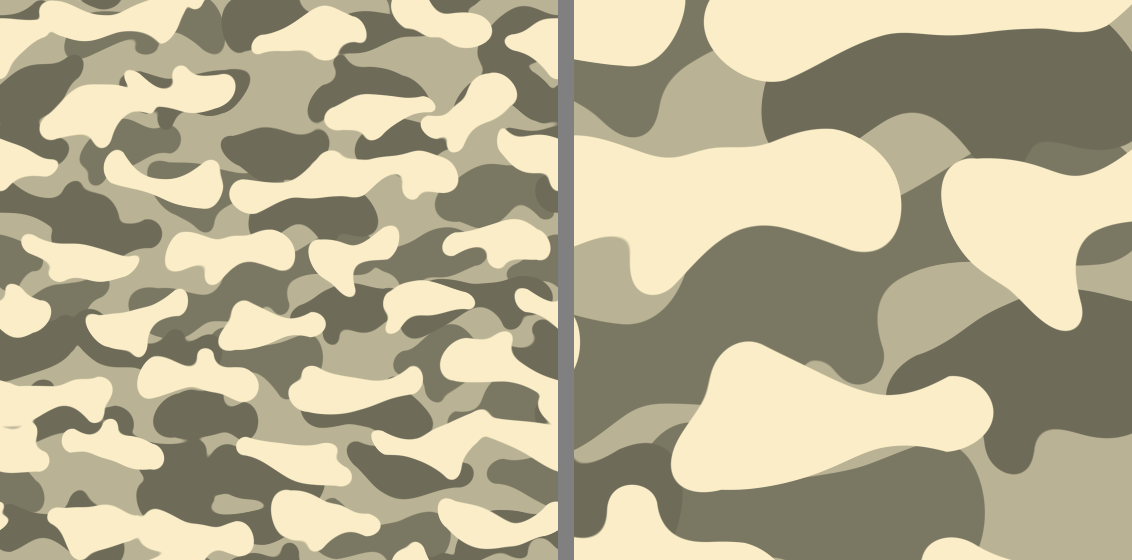
Left: the whole. Right: its middle third, enlarged.
Reproduce this pattern procedurally as a WebGL 1 fragment shader.

```glsl
precision highp float;
uniform vec2 u_resolution;

float hash(vec2 p) {
  return fract(sin(dot(p, vec2(127.1, 311.7))) * 43758.5453);
}

vec2 wrapCell(vec2 cell, vec2 period) {
  return floor(mod(cell + 0.5, period));
}

// Value noise that repeats after a whole number of cells
float wrapNoise(vec2 p, vec2 period, float seed) {
  p *= period;
  vec2 i = floor(p), f = fract(p);
  f = f * f * f * (f * (f * 6.0 - 15.0) + 10.0);
  float a = hash(wrapCell(i, period) + seed);
  float b = hash(wrapCell(i + vec2(1.0, 0.0), period) + seed);
  float c = hash(wrapCell(i + vec2(0.0, 1.0), period) + seed);
  float d = hash(wrapCell(i + 1.0, period) + seed);
  return mix(mix(a, b, f.x), mix(c, d, f.x), f.y) * 2.0 - 1.0;
}

float smoothMin(float a, float b, float k) {
  float h = max(k - abs(a - b), 0.0) / k;
  return min(a, b) - h * h * k * 0.25;
}

float capsule(vec2 p, vec2 a, vec2 b, float radius) {
  vec2 ab = b - a;
  float h = clamp(dot(p - a, ab) / dot(ab, ab), 0.0, 1.0);
  return length(p - a - ab * h) - radius;
}

// Bent, lobed body with one side arm
float blob(vec2 p, vec2 id, float radius) {
  float tilt = (hash(id + 1.3) - 0.5) * 0.8;
  p = mat2(cos(tilt), -sin(tilt), sin(tilt), cos(tilt)) * p;
  p.y += (hash(id + 2.7) - 0.5) * 5.0 * p.x * p.x;

  float halfLength = mix(0.06, 0.1, hash(id + 3.1));
  float along = clamp(p.x / halfLength, -1.0, 1.0);
  float swell = 1.0 + 0.35 * sin(along * 2.8 + 6.28 * hash(id + 4.9));
  float body = length(p - vec2(along * halfLength, 0.0)) - radius * swell;

  float side = hash(id + 5.3) < 0.5 ? -1.0 : 1.0;
  vec2 root = vec2((hash(id + 6.1) - 0.5) * 1.3 * halfLength, 0.0);
  vec2 tip = root + vec2((hash(id + 7.7) - 0.5) * 0.08, side * (radius + 0.018));
  return smoothMin(body, capsule(p, root, tip, 0.015), 0.03);
}

// Distances to two families of blobs on a staggered, jittered grid
vec2 blobLayer(vec2 p, vec2 cells, float radius, float firstShare, float seed) {
  p.x += 0.018 * wrapNoise(p, vec2(6.0, 9.0), seed + 11.0);
  p.y += 0.017 * wrapNoise(p, vec2(10.0, 7.0), seed + 23.0);
  vec2 dist = vec2(1.0);
  for (int j = -1; j <= 1; j++) {
    float row = floor(p.y * cells.y) + float(j);
    float stagger = 0.5 * floor(mod(row + 0.5, 2.0));
    for (int i = -1; i <= 1; i++) {
      float column = floor(p.x * cells.x - stagger) + float(i);
      vec2 id = wrapCell(vec2(column, row), cells) + seed;
      vec2 jitter = (vec2(hash(id + 8.2), hash(id + 9.6)) - 0.5) * 0.45;
      vec2 center = (vec2(column + stagger, row) + 0.5 + jitter) / cells;
      float d = blob(p - center, id, radius);
      if (hash(id + 10.4) < firstShare) dist.x = smoothMin(dist.x, d, 0.01);
      else dist.y = smoothMin(dist.y, d, 0.01);
    }
  }
  return dist;
}

float fill(float dist) {
  float pixel = 1.0 / min(u_resolution.x, u_resolution.y);
  return 1.0 - smoothstep(-0.8 * pixel, 0.8 * pixel, dist);
}

void main() {
  vec2 uv = gl_FragCoord.xy / u_resolution;
  vec3 khaki = vec3(0.73, 0.70, 0.58);
  vec3 taupe = vec3(0.48, 0.47, 0.39);
  vec3 olive = vec3(0.43, 0.42, 0.35);
  vec3 cream = vec3(0.98, 0.93, 0.78);

  // Dark patches below, cream patches on top
  vec2 dark = blobLayer(uv, vec2(4.0, 10.0), 0.034, 0.62, 37.0);
  float light = blobLayer(uv, vec2(4.0, 8.0), 0.025, 1.1, 71.0).x;

  vec3 color = mix(khaki, taupe, fill(dark.y));
  color = mix(color, olive, fill(dark.x));
  color = mix(color, cream, fill(light));
  gl_FragColor = vec4(color, 1.0);
}
```
